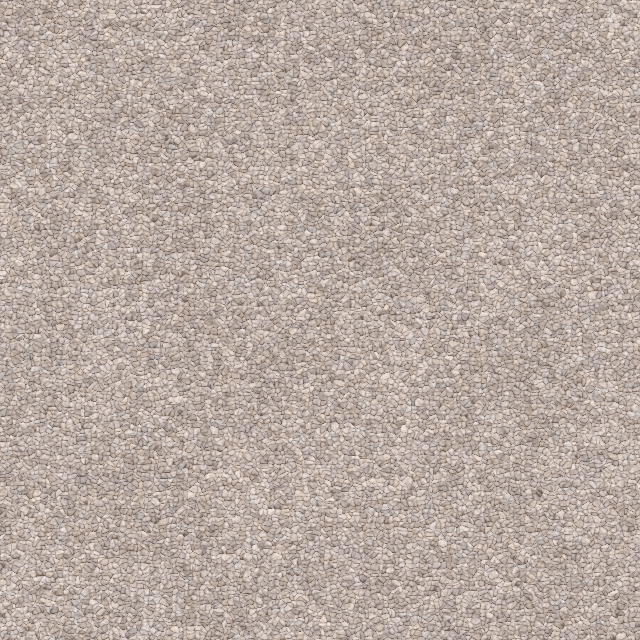
A WebGL 1 fragment shader for this texture:

```glsl
precision highp float;
// Draws a beige cut-pile carpet of small, tightly packed, softly lit tufts.

uniform vec2 u_resolution;

const vec2 TUFT_GRID = vec2(112.0, 142.0);
const vec3 PILE_DARK = vec3(0.48, 0.42, 0.39);
const vec3 PILE_LIGHT = vec3(0.89, 0.84, 0.81);
const vec3 WARM_TINT = vec3(0.018, 0.0, -0.022);

vec2 hash2(vec2 p) {
  vec3 q = fract(p.xyx * vec3(0.1031, 0.1030, 0.0973));
  q += dot(q, q.yzx + 33.33);
  return fract((q.xx + q.yz) * q.zy);
}

float cornerSlope(vec2 corner, vec2 offset) {
  float angle = 6.2832 * hash2(corner).x;
  return dot(vec2(cos(angle), sin(angle)), offset);
}

// Gradient noise, roughly -0.7 to 0.7
float gradientNoise(vec2 p) {
  vec2 cell = floor(p);
  vec2 f = p - cell;
  vec2 blend = f * f * f * (f * (f * 6.0 - 15.0) + 10.0);
  vec2 e = vec2(1.0, 0.0);
  float low = mix(cornerSlope(cell, f), cornerSlope(cell + e, f - e), blend.x);
  float high = mix(cornerSlope(cell + e.yx, f - e.yx),
                   cornerSlope(cell + e.xx, f - e.xx), blend.x);
  return mix(low, high, blend.y);
}

// Nearest tuft: x = gap to the neighbour, y = height above its centre,
// zw = random values of that tuft
vec4 nearestTuft(vec2 p) {
  vec2 cell = floor(p);
  float nearest = 8.0;
  float second = 8.0;
  float height = 0.0;
  vec2 id = cell;
  for (int j = -1; j <= 1; j++) {
    for (int i = -1; i <= 1; i++) {
      vec2 candidate = cell + vec2(float(i), float(j));
      vec2 centre = candidate + 0.08 + 0.84 * hash2(candidate);
      float d = length(p - centre);
      if (d < nearest) {
        second = nearest;
        nearest = d;
        height = p.y - centre.y;
        id = candidate;
      } else {
        second = min(second, d);
      }
    }
  }
  return vec4(second - nearest, height, hash2(id + 57.0));
}

// Brightness of the pile from 0 (deep gap) to 1 (lit tip)
float pileTone(vec2 uv, vec4 tuft) {
  float dome = smoothstep(-0.04, 0.5, tuft.x);
  float shadow = (1.0 - smoothstep(0.0, 0.28, tuft.x))
               * smoothstep(0.0, 0.45, -tuft.y);
  float fibres = gradientNoise(uv * vec2(205.0, 235.0) + 11.0);
  float clumps = gradientNoise(uv * vec2(42.0, 60.0) + 5.0);
  float patches = gradientNoise(uv * vec2(9.0, 6.0) + 23.0);
  float tone = 0.63 + 0.36 * (dome - 0.58) - 0.30 * shadow;
  tone += 0.20 * tuft.y + 0.36 * (tuft.z - 0.5);
  return tone + 0.34 * fibres + 0.14 * clumps + 0.07 * patches;
}

void main() {
  vec2 uv = gl_FragCoord.xy / min(u_resolution.x, u_resolution.y);

  // Bend the tuft rows so that the pile looks irregular
  vec2 bend = vec2(gradientNoise(uv * 70.0), gradientNoise(uv * 70.0 + 41.0));
  vec4 tuft = nearestTuft(uv * TUFT_GRID + 0.9 * bend);

  // Shade the pile, then vary the yarn between warm and cool
  float tone = clamp(pileTone(uv, tuft), -0.15, 1.12);
  vec3 colour = mix(PILE_DARK, PILE_LIGHT, tone);
  float warmth = tuft.w - 0.5 + 0.7 * gradientNoise(uv * 38.0 + 71.0);
  colour += WARM_TINT * warmth;

  gl_FragColor = vec4(colour, 1.0);
}
```
